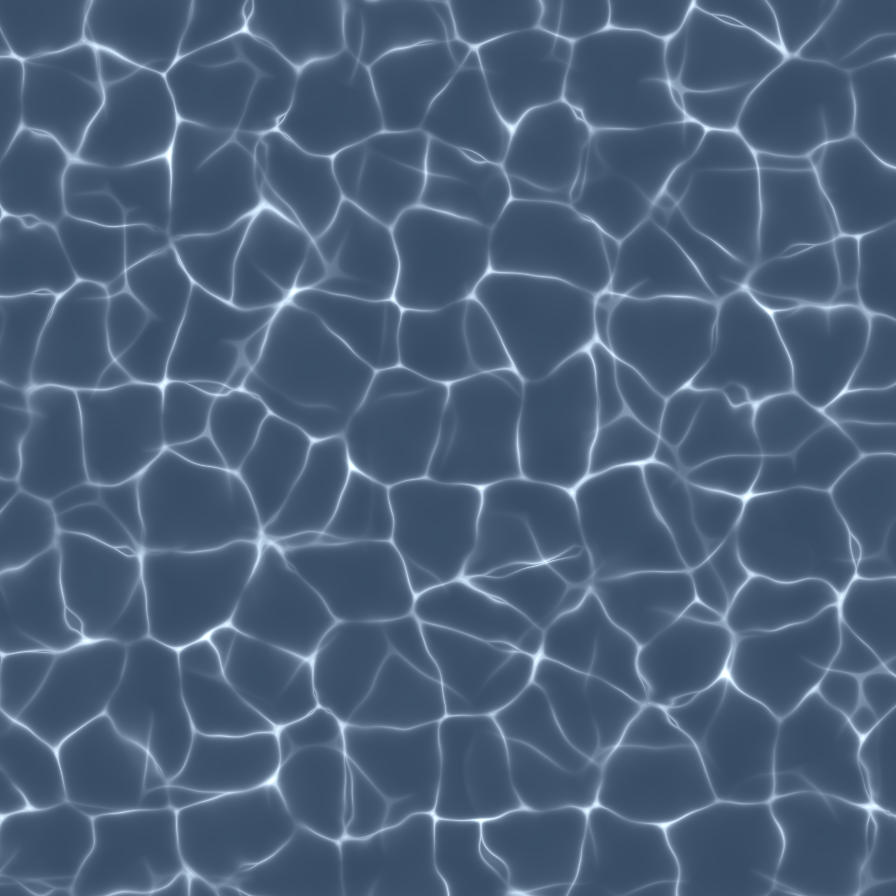
Write a Shadertoy shader that draws this texture.

```glsl
// Pale caustic light net on slate-blue water: curved cells, soft folds and bright knots.

const vec3  WATER       = vec3(0.218, 0.298, 0.398);
const vec3  LIGHT       = vec3(0.99, 1.01, 0.98);
const float MAIN_CELLS  = 10.6;   // cells across the canvas
const float FAINT_CELLS = 7.6;
const float MAIN_GAIN   = 0.50;
const float FAINT_GAIN  = 0.30;
const float KNOT_GAIN   = 0.36;
const float KNOT_SIZE   = 0.055;  // in cells
const float SHARP_WIDTH = 0.0019; // half widths in canvas units
const float SOFT_WIDTH  = 0.0038;
const float ROUNDING    = 0.032;  // corner rounding, in cells
const float FOLD_WIDTH  = 0.085;  // widest split of a line, in cells
const float HAZE        = 0.014;

vec2 hash2(vec2 p) {
    vec3 q = fract(p.xyx * vec3(0.1031, 0.1030, 0.0973));
    q += dot(q, q.yzx + 33.33);
    return fract((q.xx + q.yz) * q.zy);
}

float cornerSlope(vec2 cell, vec2 offset) {
    float angle = 6.2832 * hash2(cell + 71.0).x;
    return dot(vec2(cos(angle), sin(angle)), offset);
}

// Gradient noise, roughly -0.7 to 0.7
float noise(vec2 p) {
    vec2 i = floor(p), f = p - i;
    vec2 u = f * f * f * (f * (f * 6.0 - 15.0) + 10.0);
    vec2 e = vec2(1.0, 0.0);
    return mix(mix(cornerSlope(i, f), cornerSlope(i + e, f - e), u.x),
               mix(cornerSlope(i + e.yx, f - e.yx), cornerSlope(i + 1.0, f - 1.0), u.x), u.y);
}

vec2 warp(vec2 p) {
    vec2 broad = vec2(noise(p * 0.9), noise(p * 0.9 + 37.0));
    vec2 fine = vec2(noise(p * 2.6 + 11.0), noise(p * 2.6 + 53.0));
    return p + 0.30 * broad + 0.07 * fine;
}

vec2 seedPoint(vec2 cell) {
    return cell + 0.05 + 0.9 * hash2(cell + 19.0);
}

// x: rounded distance to the cell border, y: gap that shrinks to zero at a junction
vec2 cellNet(vec2 p) {
    vec2 home = floor(p), nearest = vec2(0.0), homeSeed = home;
    float f1 = 9.0;
    for (int y = -1; y <= 1; y++)
    for (int x = -1; x <= 1; x++) {
        vec2 cell = home + vec2(x, y);
        vec2 toSeed = seedPoint(cell) - p;
        float d = length(toSeed);
        if (d < f1) { f1 = d; nearest = toSeed; homeSeed = cell; }
    }
    float f2 = 9.0, f3 = 9.0, sum = 0.0;
    for (int y = -2; y <= 2; y++)
    for (int x = -2; x <= 2; x++) {
        if (x == 0 && y == 0) continue;
        vec2 toSeed = seedPoint(homeSeed + vec2(x, y)) - p;
        float d = length(toSeed);
        f3 = min(f3, max(f2, d));
        f2 = min(f2, d);
        float border = dot(0.5 * (nearest + toSeed), normalize(toSeed - nearest));
        sum += exp(-border / ROUNDING);
    }
    return vec2(max(-ROUNDING * log(sum), 0.0), f3 - f1);
}

// Bright core with a long soft skirt
float glow(float d, float width) {
    return 1.0 / (1.0 + pow(d / width, 1.4));
}

float mainLight(vec2 uv) {
    vec2 p = uv * MAIN_CELLS;
    vec2 net = cellNet(warp(p));
    float strength = clamp(0.62 + 1.1 * noise(p * 1.8 + 5.0), 0.2, 1.25);
    float width = mix(SOFT_WIDTH, SHARP_WIDTH, min(strength * 1.3, 1.0));
    // Some lines split into a lens that closes at its junctions
    float fold = FOLD_WIDTH * smoothstep(0.22, 0.55, noise(p * 1.1 + 83.0));
    fold *= smoothstep(0.08, 0.40, net.y);
    float line = glow(abs(net.x - fold) / MAIN_CELLS, width);
    float fill = 0.35 * smoothstep(0.0, 0.04, fold - net.x);
    return strength * (MAIN_GAIN * max(line, fill) + KNOT_GAIN * exp(-net.y / KNOT_SIZE));
}

float faintLight(vec2 uv) {
    vec2 p = uv * FAINT_CELLS + 140.0;
    float border = cellNet(warp(p)).x;
    float strength = clamp(0.25 + 1.5 * noise(p * 1.4 + 29.0), 0.0, 1.0);
    return FAINT_GAIN * strength * glow(border / FAINT_CELLS, mix(SOFT_WIDTH, SHARP_WIDTH, strength));
}

void mainImage(out vec4 fragColor, in vec2 fragCoord) {
    vec2 uv = fragCoord / iResolution.y;
    float haze = HAZE * noise(uv * 14.0 + 200.0);
    float light = mainLight(uv) + faintLight(uv) + haze;
    light -= 0.25 * max(light - 0.5, 0.0);
    fragColor = vec4(clamp(WATER + LIGHT * light, 0.0, 1.0), 1.0);
}
```
